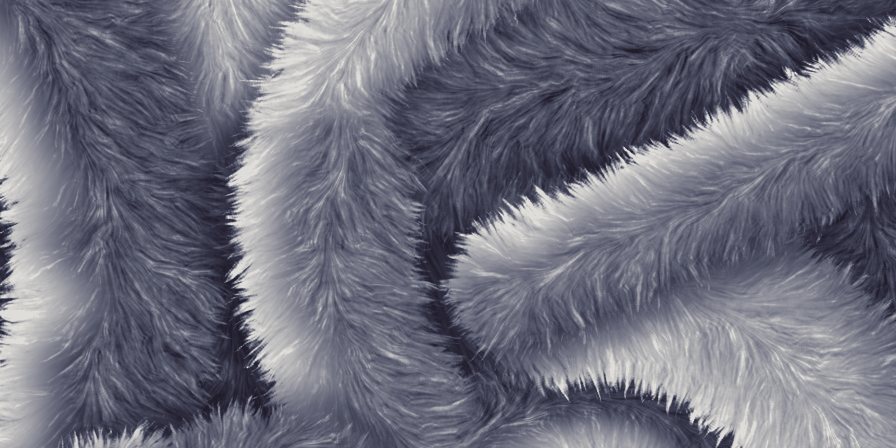
Give the GLSL for this texture, as a Shadertoy shader.

```glsl
// Draws heaped folds of long blue-grey faux fur with pale, wispy edges.

float hash(vec2 p) {
    vec3 q = fract(p.xyx * 0.1031);
    q += dot(q, q.yzx + 33.33);
    return fract((q.x + q.y) * q.z);
}

float noise(vec2 p) {
    vec2 i = floor(p), f = fract(p);
    f = f * f * (3.0 - 2.0 * f);
    return mix(mix(hash(i), hash(i + vec2(1, 0)), f.x),
               mix(hash(i + vec2(0, 1)), hash(i + vec2(1, 1)), f.x), f.y);
}

// Noise smeared along the hair direction: fine hairs plus broader clumps
float hairStreaks(vec2 p, vec2 dir) {
    float fine = 0.0, clump = 0.0;
    for (int i = 0; i < 14; i++) {
        vec2 q = p + dir * (float(i) - 6.5) * 0.0055;
        fine += noise(q * 200.0) - 0.5;
        clump += noise(q * 70.0 + 9.0) - 0.5;
    }
    return (fine * 6.5 + clump * 2.2) / 14.0;
}

vec2 bezier(vec2 a, vec2 b, vec2 c, float t) {
    return mix(mix(a, b, t), mix(b, c, t), t);
}

// Parameter of the nearest point on the spine: coarse search, then refinement
float nearestOnSpine(vec2 p, vec2 a, vec2 b, vec2 c) {
    float best = 0.0, bestDist = 1e5;
    for (int i = 0; i <= 8; i++) {
        float t = float(i) / 8.0;
        float d = distance(p, bezier(a, b, c, t));
        if (d < bestDist) { bestDist = d; best = t; }
    }
    for (int i = 0; i < 4; i++) {
        vec2 slope = 2.0 * mix(b - a, c - b, best);
        best += dot(p - bezier(a, b, c, best), slope) / dot(slope, slope);
        best = clamp(best, 0.0, 1.0);
    }
    return best;
}

// Lays one fold over the tone so far; tones are left edge, spine, right edge
void fold(inout float tone, vec2 p, vec2 a, vec2 b, vec2 c, float halfWidth, vec3 tones) {
    float t = nearestOnSpine(p, a, b, c);
    vec2 away = p - bezier(a, b, c, t);
    vec2 along = normalize(mix(b - a, c - b, t));
    float inside = halfWidth - length(away);
    if (inside < -0.13) return;

    // Contact shadow behind the fold, none behind its blended start
    float behind = max(-dot(away, along), 0.0);
    float shadow = 0.5 * (1.0 - smoothstep(0.0, 0.1, -inside));
    tone *= 1.0 - shadow * (1.0 - smoothstep(0.0, 0.1, behind));

    // Hairs fan out from the spine, lean along it and tangle a little
    vec2 dir = normalize((away + along * behind) / halfWidth * 1.5 + along * 0.55);
    float turn = (noise(p * 11.0 + a * 7.0) - 0.5) * 0.9 + (noise(p * 36.0 + b) - 0.5) * 0.7;
    dir = mat2(cos(turn), sin(turn), -sin(turn), cos(turn)) * dir;
    float streak = hairStreaks(p + a * 7.0 + 20.0, dir);

    float side = (along.x * away.y - along.y * away.x) / halfWidth;
    side += 0.13 * streak + 0.35 * (noise(p * 7.0 + b * 5.0) - 0.5);
    float fur = tones.y
        + (tones.x - tones.y) * smoothstep(0.1, 0.95, side)
        + (tones.z - tones.y) * smoothstep(0.1, 0.95, -side);
    fur += streak * 0.17 + 0.15 * max(streak - 0.5, 0.0);

    float soft = 0.018 + 0.4 * behind;
    tone = mix(tone, fur, smoothstep(-soft, soft, inside - 0.5 * behind + 0.024 * streak));
}

vec3 furColor(float tone) {
    tone = clamp(tone, 0.0, 1.0);
    vec3 color = mix(vec3(0.125, 0.11, 0.165), vec3(0.87, 0.865, 0.85), tone);
    float blueness = 6.75 * tone * (1.0 - tone) * (1.0 - tone);
    return color + vec3(-0.012, 0.008, 0.05) * blueness;
}

void mainImage(out vec4 fragColor, in vec2 fragCoord) {
    vec2 p = fragCoord / iResolution.y;
    p.x *= 2.0 * iResolution.y / iResolution.x;

    // Deep shaded pile
    float tone = 0.14 + 0.13 * hairStreaks(p + 5.0, normalize(vec2(0.5, -1.0)));

    // Rear folds
    fold(tone, p, vec2(1.3, 1.0), vec2(1.7, 0.92), vec2(2.1, 0.98), 0.22, vec3(0.42, 0.24, 0.12));
    fold(tone, p, vec2(1.1, 1.04), vec2(1.3, 1.02), vec2(1.45, 1.04), 0.09, vec3(0.8, 0.78, 0.7));
    fold(tone, p, vec2(0.5, 0.8), vec2(0.47, 0.4), vec2(0.6, 0.0), 0.15, vec3(0.6, 0.14, 0.1));
    fold(tone, p, vec2(0.62, 1.3), vec2(0.5, 1.05), vec2(0.44, 0.86), 0.24, vec3(0.75, 0.76, 0.66));
    fold(tone, p, vec2(2.05, 0.8), vec2(1.85, 0.62), vec2(2.05, 0.3), 0.2, vec3(0.28, 0.2, 0.18));

    // Left roll and central arch
    fold(tone, p, vec2(0.03, 1.06), vec2(0.4, 0.55), vec2(0.16, -0.06), 0.24, vec3(0.25, 0.29, 0.93));
    fold(tone, p, vec2(1.5, 0.9), vec2(1.2, 0.82), vec2(0.68, 0.54), 0.2, vec3(0.22, 0.26, 0.36));
    fold(tone, p, vec2(1.12, 1.12), vec2(0.68, 0.97), vec2(0.68, 0.5), 0.15, vec3(0.4, 0.72, 0.93));
    fold(tone, p, vec2(0.74, 0.62), vec2(0.66, 0.28), vec2(0.98, -0.1), 0.2, vec3(0.36, 0.41, 0.93));

    // Right sheet and its bright rim
    fold(tone, p, vec2(1.15, 0.06), vec2(1.4, 0.2), vec2(1.65, -0.06), 0.14, vec3(0.18, 0.25, 0.75));
    fold(tone, p, vec2(1.2, 0.36), vec2(1.65, 0.45), vec2(1.98, -0.05), 0.23, vec3(0.34, 0.66, 0.85));
    fold(tone, p, vec2(2.1, 0.82), vec2(1.55, 0.53), vec2(1.16, 0.36), 0.16, vec3(0.25, 0.45, 0.93));

    // Low humps in front
    fold(tone, p, vec2(0.2, -0.06), vec2(0.3, -0.02), vec2(0.38, -0.06), 0.08, vec3(0.8, 0.6, 0.5));
    fold(tone, p, vec2(0.45, -0.06), vec2(0.6, 0.04), vec2(0.78, -0.1), 0.11, vec3(0.32, 0.38, 0.7));

    fragColor = vec4(furColor(tone), 1.0);
}
```
